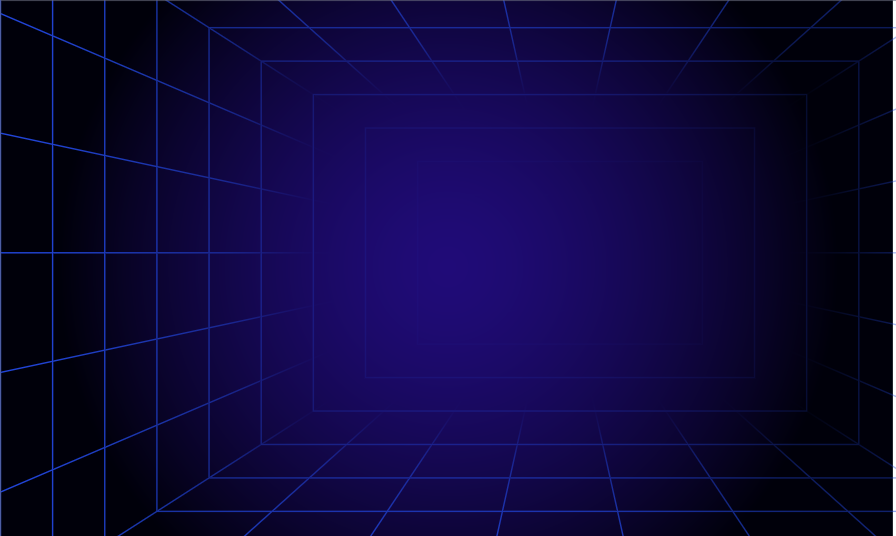
A WebGL 2 fragment shader for this background:

```glsl
#version 300 es
precision highp float;
// A dark perspective room drawn as a wireframe over a violet radial glow.
// Nested boxes are contours of a scaled box metric; rays divide each wall
// evenly and meet at the vanishing point. Lengths are in canvas widths.

uniform vec2 u_resolution;
out vec4 fragColor;

const float CANVAS_HEIGHT = 0.5977;
const vec2 VANISHING_POINT = vec2(0.6250, 0.3158);
const vec2 BOX_STEP = vec2(0.0582, 0.0373);
const float BOX_PHASE = 0.73;
const vec2 GLOW_CENTER = vec2(0.5, 0.30);
const float GLOW_RADIUS = 0.435;
const float LINE_HALF_WIDTH = 0.0008;

const vec3 NIGHT = vec3(0.0, 0.0, 0.04);
const vec3 VIOLET = vec3(0.125, 0.045, 0.43);
const vec3 GRID_BLUE = vec3(0.13, 0.27, 0.85);
const vec3 EDGE_GREY = vec3(0.42, 0.43, 0.50);

// Coverage of a line at the given distance, softened over one pixel.
float stroke(float dist, float halfWidth, float pixel) {
    return clamp((halfWidth - dist) / pixel + 0.5, 0.0, 1.0);
}

// Distance from a value to the nearest whole number.
float nearestInteger(float value) {
    return abs(fract(value + 0.5) - 0.5);
}

// Distance to a fan of rays whose slopes are evenly spaced.
float rayDistance(float along, float across, float spacing, float phase) {
    float reach = max(abs(along), 1e-4);
    float gap = nearestInteger(across / (reach * spacing) + phase) * spacing * reach;
    return gap * reach / length(vec2(reach, across));
}

vec3 background(vec2 pos, vec2 center, float radius) {
    float falloff = pow(min(distance(pos, center) / radius, 1.0), 1.5);
    return NIGHT + VIOLET * (1.0 - falloff);
}

// Opacity of the wireframe, growing from the far wall to the viewer.
float roomGrid(vec2 offset, vec2 boxStep, float pixel) {
    vec2 scaled = abs(offset) / boxStep;
    float depth = max(scaled.x, scaled.y);
    bool sideWall = scaled.x > scaled.y;

    float ringStep = sideWall ? boxStep.x : boxStep.y;
    float ringDist = nearestInteger(depth - BOX_PHASE) * ringStep;

    // Six divisions on the side walls, seven on the floor and ceiling.
    float aspect = boxStep.x / boxStep.y;
    float rayDist = sideWall
        ? rayDistance(offset.x, offset.y, 1.0 / (3.0 * aspect), 0.0)
        : rayDistance(offset.y, offset.x, aspect / 3.5, 0.5);

    float rings = stroke(ringDist, LINE_HALF_WIDTH, pixel);
    float rays = stroke(rayDist, LINE_HALF_WIDTH, pixel) * smoothstep(4.2, 6.5, depth);
    return max(rings, rays) * smoothstep(1.5, 11.0, depth);
}

void main() {
    vec2 pos = gl_FragCoord.xy / u_resolution * vec2(1.0, CANVAS_HEIGHT);
    float pixel = 1.0 / u_resolution.x;

    vec3 color = background(pos, GLOW_CENTER, GLOW_RADIUS);

    // Pale strip along the right border.
    float strip = clamp((pos.x - 0.9965) / pixel + 0.5, 0.0, 1.0);
    color = mix(color, vec3(1.0), strip);

    // Wireframe, dimmer toward the right.
    float sideDim = mix(1.0, 0.65, smoothstep(0.6, 1.0, pos.x));
    float grid = roomGrid(pos - VANISHING_POINT, BOX_STEP, pixel);
    color = mix(color, GRID_BLUE, grid * sideDim);

    // Thin grey hairlines on the top and left borders.
    float border = min(CANVAS_HEIGHT - pos.y, pos.x);
    color = mix(color, EDGE_GREY, 0.6 * stroke(border, 0.0012, pixel));

    fragColor = vec4(color, 1.0);
}
```
